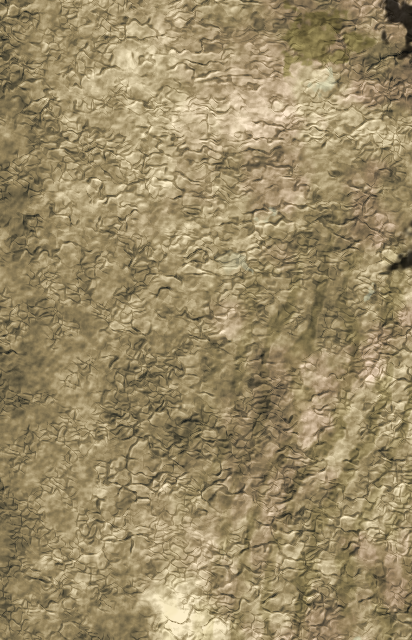
A Shadertoy shader for this texture:

```glsl
#define PLATE_SCALE vec2(30.0, 46.0)
#define CHIP_SCALE vec2(66.0, 92.0)
#define FLAKE_SCALE vec2(24.0, 34.0)
#define FURROW_COUNT 18.0
#define GRAIN_SCALE 60.0
#define RELIEF_GAIN 0.75
#define BASE_TONE 0.45
#define LIGHT_STEP vec2(-0.0018, 0.0032)

const vec3 SHADOW = vec3(0.35, 0.32, 0.235);
const vec3 BARK = vec3(0.59, 0.52, 0.365);
const vec3 SUNLIT = vec3(0.96, 0.90, 0.75);
const vec3 MOSS = vec3(0.46, 0.42, 0.23);
const vec3 LICHEN = vec3(0.76, 0.76, 0.64);

vec2 hash2(vec2 p) {
    vec2 q = vec2(dot(p, vec2(127.1, 311.7)), dot(p, vec2(269.5, 183.3)));
    return fract(sin(q) * 43758.5);
}

float noise(vec2 p) {
    vec2 i = floor(p), f = fract(p);
    f = f * f * (3.0 - 2.0 * f);
    float low = mix(hash2(i).x, hash2(i + vec2(1, 0)).x, f.x);
    float high = mix(hash2(i + vec2(0, 1)).x, hash2(i + vec2(1, 1)).x, f.x);
    return mix(low, high, f.y);
}

float fbm(vec2 p) {
    float sum = 0.0, amp = 0.53;
    for (int i = 0; i < 4; i++) {
        sum += amp * noise(p);
        p = mat2(1.6, 1.2, -1.2, 1.6) * p + 7.3;
        amp *= 0.5;
    }
    return sum;
}

vec2 jitter(vec2 p) {
    return vec2(noise(p), noise(p + 19.0)) - 0.5;
}

// Cellular noise: x = gap between the two nearest seeds, y = random cell value
vec2 cells(vec2 p) {
    vec2 base = floor(p);
    float nearest = 9.0, second = 9.0, id = 0.0;
    for (int y = -1; y <= 1; y++)
    for (int x = -1; x <= 1; x++) {
        vec2 cell = base + vec2(x, y);
        vec2 rnd = hash2(cell);
        float d = length(cell + 0.05 + 0.9 * rnd - p);
        if (d < nearest) { second = nearest; nearest = d; id = fract(rnd.x * 7.0 + rnd.y); }
        else second = min(second, d);
    }
    return vec2(second - nearest, id);
}

// Slanted furrows, strongest at the lower right
float furrow(vec2 p) {
    float across = p.x - 0.27 * p.y + 0.012 * sin(p.y * 13.0) + 0.05 * noise(p * 9.0)
        + 0.02 * noise(p * 40.0) + 0.012 * noise(p * 110.0);
    float wave = 0.5 + 0.5 * sin(across * FURROW_COUNT * 6.2832);
    float region = smoothstep(0.22, 0.48, p.x + 0.12 * (0.5 - p.y)) * smoothstep(0.75, 0.5, p.y);
    return smoothstep(0.45, 0.95, wave) * region * (0.4 + 0.6 * noise(p * 13.0 + 70.0));
}

// x = height, y = crack depth, z = plate value
vec3 bark(vec2 p) {
    vec2 warped = p + 0.014 * jitter(p * 38.0) + 0.010 * jitter(p * 100.0);
    warped.x -= 0.2 * p.y * smoothstep(0.2, 0.6, p.x);
    vec2 plate = cells(warped * PLATE_SCALE);
    vec2 chip = cells(warped * CHIP_SCALE + 31.0);
    float rough = noise(p * 170.0);
    float flaky = smoothstep(0.25, 0.65, noise(p * 11.0 + 3.0) + 0.3 * smoothstep(0.05, 0.35, p.x) - 0.1);
    float broken = smoothstep(0.35, 0.6, noise(p * vec2(40.0, 55.0) + 8.0));
    float plateCrack = smoothstep(0.26, 0.05, plate.x + 0.25 * (rough - 0.4)) * flaky * broken;
    float chipCrack = smoothstep(0.32, 0.05, chip.x + 0.3 * (rough - 0.4)) * smoothstep(0.38, 0.65, noise(p * 37.0 + 51.0));
    float crack = max(plateCrack, 0.65 * chipCrack);

    // Stepped layers peel away in ragged crescents
    float layers = 6.0 * fbm(warped * FLAKE_SCALE + 12.0) + 0.5 * rough;
    float flakes = floor(layers) + smoothstep(0.6, 1.0, fract(layers));
    float height = 0.5 * fbm(p * GRAIN_SCALE) + 0.3 * noise(p * 150.0 + 5.0)
        + 0.12 * flakes * (0.35 + 0.65 * flaky) + 0.2 * plate.y * flaky * broken
        - 0.26 * crack - 0.3 * furrow(p);
    return vec3(height, crack, mix(0.5, 0.5 * plate.y + 0.5 * chip.y, 0.3 + 0.7 * flaky));
}

float blob(vec2 p, vec2 centre, vec2 radius) {
    vec2 d = (p - centre) / radius;
    return exp(-dot(d, d));
}

void mainImage(out vec4 fragColor, in vec2 fragCoord) {
    vec2 p = fragCoord / iResolution.y;
    vec3 surface = bark(p);
    float shade = surface.x - bark(p + LIGHT_STEP).x;
    float groove = furrow(p);
    float mottle = fbm(p * 10.0 + 5.0) - 0.5;
    float speckle = fbm(p * 85.0 + 33.0) - 0.5;
    vec2 ragged = p + 0.07 * jitter(p * 16.0) + 0.05 * jitter(p * 45.0) + 0.02 * jitter(p * 120.0);

    // Dappled sunlight and the shaded rim of the trunk
    float sun = 0.40 * blob(ragged, vec2(0.32, 0.83), vec2(0.17, 0.13))
        + 0.60 * blob(ragged, vec2(0.30, 0.03), vec2(0.055, 0.09)) * smoothstep(0.37, 0.33, p.x - 0.2 * p.y)
        + 0.18 * blob(ragged, vec2(0.66, 0.38), vec2(0.12, 0.22));
    float rim = 0.18 * smoothstep(0.13, 0.0, ragged.x);

    float tone = BASE_TONE + RELIEF_GAIN * shade + sun - rim + 0.55 * mottle + 0.62 * speckle
        - 0.29 * surface.y + 0.3 * (surface.z - 0.5) - 0.15 * groove;
    vec3 color = tone < 0.42 ? mix(SHADOW, BARK, max(tone, -0.45) / 0.42)
        : mix(BARK, SUNLIT, min((tone - 0.42) / 0.58, 1.1));

    // Rosy plates at the upper right, moss in the furrows
    float rosy = smoothstep(0.45, 0.7, fbm(p * 14.0 + 60.0)) * smoothstep(0.1, 0.6, p.x);
    color *= mix(vec3(1.0), vec3(1.02, 0.98, 1.04), rosy);
    float tuft = smoothstep(0.3, 0.65, blob(ragged, vec2(0.51, 0.955), vec2(0.05, 0.055)) + speckle);
    color = mix(color, MOSS * (0.7 + 0.8 * tone), 0.35 * groove);
    color = mix(color, MOSS * (0.45 + 0.9 * tone), 0.75 * tuft);

    // Scattered lichen and dark hollows on the right edge
    vec2 spot = cells(ragged * 13.0 + 4.0);
    float lichen = smoothstep(0.7, 0.9, spot.x) * step(0.5, spot.y) * smoothstep(0.3, 0.42, p.x);
    color = mix(color, LICHEN * (0.75 + 0.5 * tone), 0.7 * lichen);
    float hollow = blob(ragged, vec2(0.635, 0.955), vec2(0.04, 0.03)) + blob(ragged, vec2(0.65, 0.61), vec2(0.04, 0.045));
    color *= 1.0 - 0.75 * smoothstep(0.25, 0.65, hollow);
    fragColor = vec4(clamp(color, 0.0, 1.0), 1.0);
}
```
